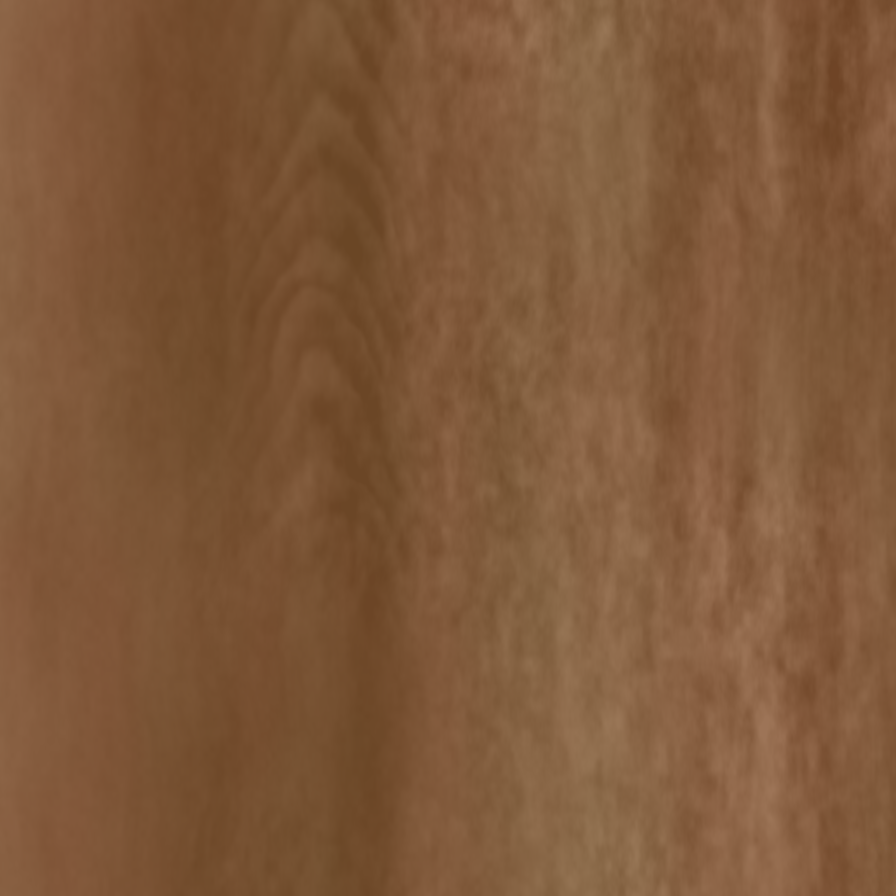
Give the GLSL for this texture, as a three.js fragment shader.

```glsl
varying vec2 vUv;

const vec3 DARK_WOOD = vec3(0.440, 0.291, 0.167);
const vec3 LIGHT_WOOD = vec3(0.562, 0.416, 0.294);
const vec3 RED_SHIFT = vec3(0.017, -0.006, 0.003);

float hash(vec2 p) {
  vec3 q = fract(vec3(p.xyx) * 0.1031);
  q += dot(q, q.yzx + 33.33);
  return fract((q.x + q.y) * q.z);
}

// Smooth value noise, from -1 to 1
float noise(vec2 p) {
  vec2 cell = floor(p);
  vec2 f = fract(p);
  f = f * f * f * (f * (f * 6.0 - 15.0) + 10.0);
  float low = mix(hash(cell), hash(cell + vec2(1.0, 0.0)), f.x);
  float high = mix(hash(cell + vec2(0.0, 1.0)), hash(cell + vec2(1.0, 1.0)), f.x);
  return mix(low, high, f.y) * 2.0 - 1.0;
}

float fbm(vec2 p) {
  float sum = 0.0;
  float weight = 0.5;
  for (int i = 0; i < 4; i++) {
    sum += weight * noise(p);
    p = p * 2.03 + vec2(17.3, 9.1);
    weight *= 0.5;
  }
  return sum;
}

float band(float x, float center, float width) {
  float d = (x - center) / width;
  return exp(-d * d);
}

// Broad vertical zones of light and dark wood
float boardTone(vec2 p) {
  float x = p.x + 0.018 * noise(vec2(p.x * 4.0, p.y * 2.5) + 5.0);
  float tone = 0.55 + 0.22 * band(x, 0.0, 0.04);
  tone -= 0.43 * band(x, 0.24, 0.13);
  tone -= 0.45 * band(x, 0.41, 0.045);
  tone += 0.38 * band(x, 0.66, 0.085);
  tone -= 0.28 * band(x, 0.765, 0.028) * smoothstep(0.2, 0.7, p.y);
  tone += 0.28 * band(x, 0.87, 0.018);
  tone -= 0.14 * band(x, 0.93, 0.04);
  return tone + 0.40 * (0.48 - p.y) * smoothstep(0.5, 1.0, x);
}

// Nested uneven arches pointing up, fading sideways and downwards
float cathedral(vec2 p, float axis) {
  float dx = p.x - axis + 0.010 * noise(p * vec2(9.0, 12.0));
  float height = p.y + 1.2 * sqrt(dx * dx + 0.0003) + 9.0 * dx * dx;
  height += 0.030 * noise(p * vec2(17.0, 11.0) + 31.0);
  height += 0.008 * noise(p * vec2(50.0, 40.0) + 13.0);
  float phase = fract(height * 11.5 + 0.8 * noise(vec2(height * 5.0, 3.0)));
  float ring = smoothstep(0.0, 0.7, phase) * (1.0 - smoothstep(0.7, 1.0, phase));
  float fade = band(dx, 0.01, 0.085) * smoothstep(0.12, 0.65, p.y);
  float broken = 0.8 + 0.5 * noise(p * vec2(16.0, 13.0) + 59.0);
  return (ring - 0.5) * fade * broken;
}

// Long streaks, short flecks and soft mottling, stronger towards the right
float fibreTone(vec2 p) {
  float right = smoothstep(0.35, 0.85, p.x);
  float middle = smoothstep(0.38, 0.56, p.x);
  float bend = 0.006 * noise(p * vec2(5.0, 7.0));
  vec2 q = vec2(p.x + bend, p.y);
  float streaks = fbm(q * vec2(42.0, 4.5) + 11.0);
  float flecks = fbm(q * vec2(62.0, 26.0) + 47.0);
  float mottle = noise(q * vec2(88.0, 62.0) + 71.0);
  float speckle = noise(q * vec2(150.0, 115.0) + 29.0);
  float patches = 0.8 + 0.5 * noise(p * vec2(7.0, 5.0) + 37.0);
  return streaks * mix(0.14, 0.42, right * right)
       + flecks * mix(0.16, 0.44, middle) * patches
       + mottle * mix(0.055, 0.13, middle) * patches
       + speckle * mix(0.035, 0.06, middle);
}

// Reddish against olive parts of the board
float warmth(vec2 p) {
  float warm = 0.9 * fbm(p * vec2(9.0, 3.5) + 83.0);
  warm += 0.5 * band(p.x, 0.09, 0.08) + 0.55 * band(p.x, 0.49, 0.05);
  warm += 0.5 * smoothstep(0.72, 0.80, p.x);
  warm -= 0.35 * band(p.x, 0.65, 0.08) + 0.3 * band(p.x, 0.36, 0.06);
  return clamp(warm, -0.8, 0.9);
}

void main() {
  float tone = boardTone(vUv);
  tone += 0.26 * fbm(vUv * vec2(5.0, 3.0) + 23.0);
  tone += 0.34 * cathedral(vUv, 0.36);
  tone += fibreTone(vUv);
  vec3 color = mix(DARK_WOOD, LIGHT_WOOD, clamp(tone, -0.15, 1.35));
  color += RED_SHIFT * warmth(vUv);
  gl_FragColor = vec4(color, 1.0);
}
```
